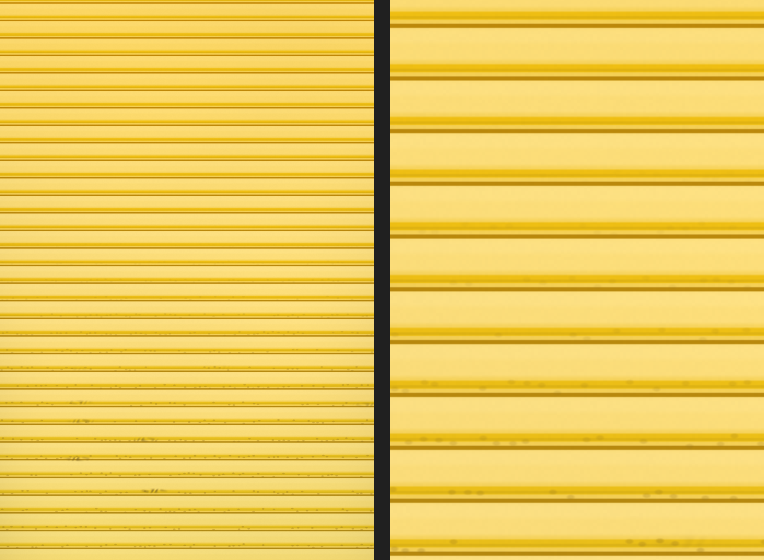
Left: the whole. Right: its middle third, enlarged.
This texture is drawn by a WebGL 1 fragment shader. Its source:

```glsl
precision highp float;
// Yellow roller shutter: horizontal ribbed slats with light grime near the ground.

uniform vec2 u_resolution;

float hash(vec2 p) {
  return fract(sin(dot(p, vec2(12.99, 78.23))) * 43758.5);
}

// Soft-edged strip between a and b.
float strip(float p, float a, float b, float soft) {
  return smoothstep(a - soft, a + soft, p) - smoothstep(b - soft, b + soft, p);
}

// One jittered elliptical spot per cell along a slat; size is in slat heights.
float spots(vec2 slat, float cellWidth, vec2 size, float rarity, float soft) {
  vec2 cell = floor(vec2(slat.x / cellWidth, slat.y));
  float jitter = hash(cell + 3.7) - 0.5;
  vec2 d = fract(vec2(slat.x / cellWidth, slat.y)) - vec2(0.5 + 0.4 * jitter, 0.36);
  d.x *= cellWidth;
  d.y += 0.22 * (hash(cell + 9.1) - 0.5);
  float present = step(rarity, hash(cell + 1.3));
  return present * (1.0 - smoothstep(1.0 - soft, 1.0 + soft, length(d / size)));
}

void main() {
  vec2 uv = gl_FragCoord.xy / u_resolution.y;
  float across = gl_FragCoord.x / u_resolution.x;
  float down = 1.0 - uv.y;

  // Slat coordinates: the dark joint lies at 0.5 of each repeat.
  float row = (down - 0.0055) * 31.83 + 0.08 * sin(3.1416 * down) + 0.5;
  vec2 slat = vec2(uv.x * 31.83, row);
  float p = fract(row);
  float soft = max(0.018, 0.5 * 31.83 / u_resolution.y);

  // Flat face: warmer at the top, paler through the middle, duller below.
  vec3 face = mix(vec3(0.98, 0.835, 0.385), vec3(0.985, 0.866, 0.475), smoothstep(0.0, 0.5, down));
  face = mix(face, vec3(0.955, 0.855, 0.455), smoothstep(0.65, 1.0, down));
  face += vec3(0.004, 0.012, 0.035) * strip(p, 0.57, 0.82, 0.06);
  vec3 color = face;

  // Rolled edge: soft shade, gold groove, narrow ridge, dark joint.
  vec3 gold = mix(vec3(0.935, 0.745, 0.07), vec3(0.90, 0.755, 0.13), smoothstep(0.35, 1.0, down));
  vec3 joint = mix(vec3(0.76, 0.53, 0.02), vec3(0.69, 0.54, 0.08), down);
  color = mix(color, vec3(0.95, 0.80, 0.28), 0.55 * strip(p, 0.15, 0.38, 0.05));
  color = mix(color, gold, strip(p, 0.225, 0.385, soft * 1.4));
  color = mix(color, gold * 0.9, 0.6 * strip(p, 0.31, 0.36, soft));
  color = mix(color, vec3(0.95, 0.80, 0.30), 0.8 * strip(p, 0.385, 0.455, soft));
  color = mix(color, joint, strip(p, 0.455, 0.535, soft));

  // Fine specks in the grooves and a few wider smudges low down.
  float age = smoothstep(0.35, 0.8, down);
  float specks = spots(slat, 0.28, vec2(0.07, 0.045), 0.55, 0.5);
  float smudge = spots(slat + vec2(0.4, 0.0), 2.0, vec2(0.55, 0.10), 0.95, 0.8);
  smudge *= 0.5 + 0.5 * sin(slat.x * 17.0 + 2.0 * sin(slat.x * 6.1 + row * 9.0));
  color = mix(color, vec3(0.62, 0.48, 0.12), 0.38 * age * specks);
  color = mix(color, vec3(0.45, 0.36, 0.14), 0.6 * smoothstep(0.6, 0.85, down) * smudge);

  // Uneven paint and a slight fall of light toward the sides.
  float mottling = sin(uv.x * 9.0 + sin(uv.y * 13.0)) * sin(uv.y * 7.0 + 2.0 * sin(uv.x * 5.0));
  color *= 1.0 + 0.006 * mottling + 0.008 * (hash(floor(uv * 512.0)) - 0.5);
  color *= 1.0 - 0.045 * pow(abs(2.0 * across - 1.0), 6.0) * down;

  gl_FragColor = vec4(color, 1.0);
}
```
